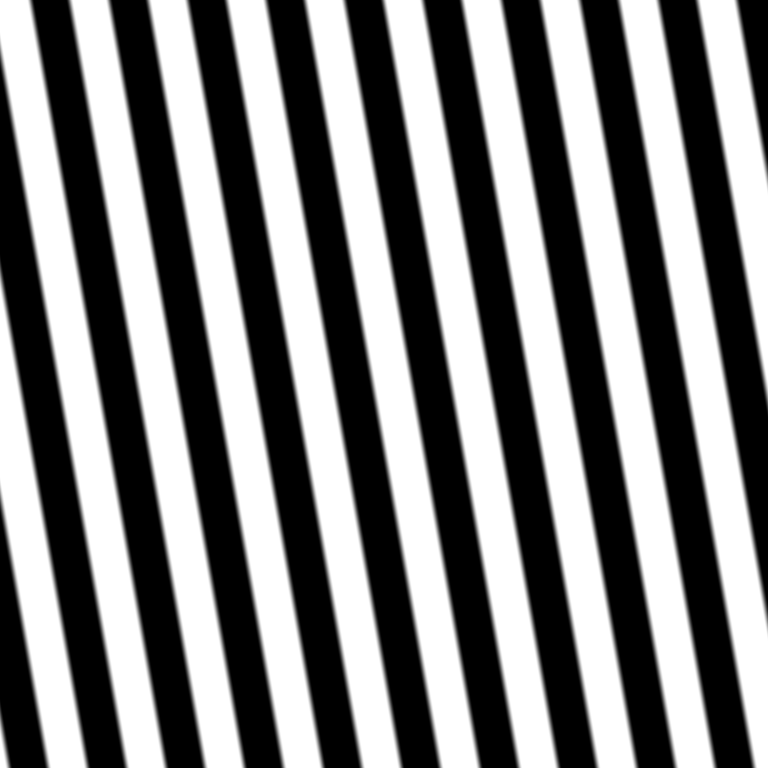
Reproduce this pattern procedurally as a Shadertoy shader.

```glsl
const float STRIPE_ANGLE = radians(10.0); // lean away from vertical
const float PITCH = 0.1006;               // distance between stripe centres
const float STRIPE_WIDTH = 0.0502;
const float FIRST_CENTRE = 0.0367;        // distance of a stripe centre from the origin
const float EDGE_SOFTNESS = 0.0098;       // full width of the blurred edge
const vec3 GROUND_COLOUR = vec3(1.0);
const vec3 STRIPE_COLOUR = vec3(0.0);

// Signed distance to the nearest stripe, negative inside
float stripeDistance(vec2 p) {
    vec2 across = vec2(cos(STRIPE_ANGLE), sin(STRIPE_ANGLE));
    float offset = dot(p, across) - FIRST_CENTRE;
    float fromCentre = abs(offset - PITCH * round(offset / PITCH));
    return fromCentre - 0.5 * STRIPE_WIDTH;
}

void mainImage(out vec4 fragColor, in vec2 fragCoord) {
    vec2 p = fragCoord / iResolution.y;

    // Keep the edge at least a pixel wide on small canvases
    float halfEdge = 0.5 * max(EDGE_SOFTNESS, 1.5 / iResolution.y);
    float ground = smoothstep(-halfEdge, halfEdge, stripeDistance(p));

    fragColor = vec4(mix(STRIPE_COLOUR, GROUND_COLOUR, ground), 1.0);
}
```
